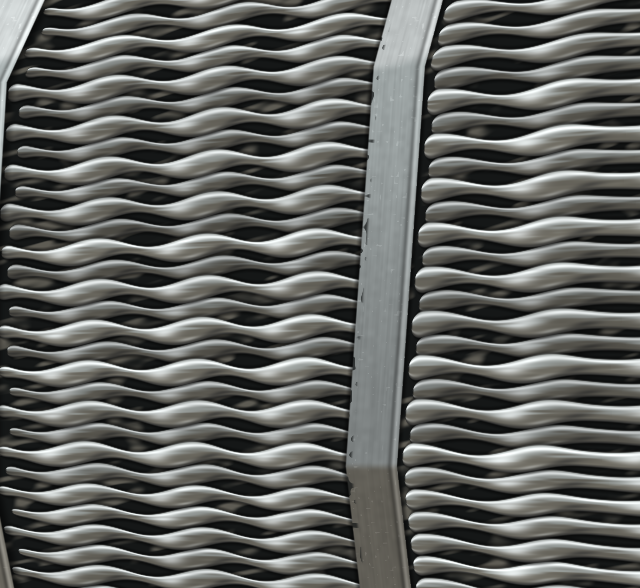
This texture is drawn by a WebGL 2 fragment shader. Its source:

```glsl
#version 300 es
precision highp float;
// Rows of twisted steel tubes held by slanted metal straps.
// Each row is a strip between two out-of-phase waves, shaded across its
// height; recessed even rows are painted first, raised odd rows over them.

uniform vec2 u_resolution;
out vec4 outColor;

const float TAU = 6.2831853;
const float ROWS = 27.0;
const float STRAP_WIDTH = 0.087;
const vec3 BLACK = vec3(0.09, 0.10, 0.10);
const vec3 SHADOW = vec3(0.21, 0.21, 0.205);
const vec3 WARM = vec3(0.41, 0.40, 0.365);
const vec3 STEEL = vec3(0.55, 0.57, 0.56);
const vec3 SHINE = vec3(0.95, 0.97, 0.97);

float hash(vec2 p) {
  return fract(sin(dot(p, vec2(127.1, 311.7))) * 43758.5453);
}

float noise(vec2 p) {
  vec2 i = floor(p), f = fract(p);
  f = f * f * (3.0 - 2.0 * f);
  return mix(mix(hash(i), hash(i + vec2(1, 0)), f.x),
             mix(hash(i + vec2(0, 1)), hash(i + vec2(1, 1)), f.x), f.y);
}

float bump(float x, float center, float width) {
  float d = (x - center) / width;
  return exp(-d * d);
}

// Left edge of the main strap and right edge of the corner strap, t going down
float strapEdge(float t) {
  return 0.588 + 0.07 * max(0.793 - t, 0.0) + 0.2 * max(0.113 - t, 0.0)
       + 0.116 * max(t - 0.793, 0.0);
}

float cornerEdge(float t) {
  return -0.01 + 0.06 * max(0.5 - t, 0.0) + 0.4 * max(0.14 - t, 0.0)
       + 0.2 * max(t - 0.83, 0.0);
}

// Metal tone at height v (0 bottom, 1 top) and twist phase u
vec3 tubeShade(float v, float u, float grain) {
  float f = fract(u);
  vec3 c = mix(SHADOW, WARM, smoothstep(0.0, 0.22, v));
  c = mix(c, STEEL, smoothstep(0.42, 0.72, v + 0.3 * (grain - 0.5)));
  c = mix(c, SHADOW, 0.7 * bump(f, 0.74, 0.12) * bump(v, 0.28 + 0.9 * (f - 0.74), 0.15));
  c = mix(c, SHINE, 0.7 * bump(f, 0.25, 0.13) * bump(v, 0.6, 0.25));
  c = mix(c, SHINE, 0.3 * bump(f, 0.48, 0.1) * bump(v, 0.17, 0.07));
  c = mix(c, SHINE, 0.95 * bump(v, 0.84, 0.1));
  return mix(c, SHADOW, 0.6 * smoothstep(0.94, 1.0, v));
}

// Flat strap: s across (0 to 1), t down
vec3 strapShade(float s, float t, float aa) {
  vec3 c = mix(vec3(0.61, 0.64, 0.64), vec3(0.49, 0.51, 0.51), smoothstep(0.1, 0.75, t));
  c = mix(vec3(0.74, 0.76, 0.76), c, smoothstep(0.105, 0.13, t + 0.02 * s));
  c = mix(c, vec3(0.38, 0.37, 0.34), smoothstep(0.785, 0.802, t));
  c *= 0.93 + 0.07 * noise(vec2(s * 30.0, t * 9.0)) + 0.06 * noise(vec2(s * 9.0, t * 90.0));
  c += 0.06 * smoothstep(0.86, 0.97, noise(vec2(s * 16.0, t * 170.0)));
  c *= 1.0 - 0.3 * bump(s, 0.86, 0.025 + aa);
  c += 0.12 * bump(s, 0.93, 0.03 + aa);
  // Dark pits along the worn left rim
  float pit = smoothstep(0.74, 0.84, noise(vec2(s * 9.0, t * 75.0)));
  return mix(c, BLACK, 0.75 * pit * (1.0 - smoothstep(0.06, 0.14, s)));
}

void main() {
  vec2 p = gl_FragCoord.xy / u_resolution.y;
  float px = 1.0 / u_resolution.y;
  float t = 1.0 - p.y;
  float edge = strapEdge(t), corner = cornerEdge(t);
  float a = p.x - edge, b = a - STRAP_WIDTH;
  bool right = b > 0.0;

  // Fan the rows slightly, rising at the top and falling at the bottom
  float row = (t - (0.155 * t - 0.11) * (p.x - 0.64)) * ROWS;
  float aa = px * ROWS;
  float layered = smoothstep(0.04, 0.16, t) * (1.0 - smoothstep(0.76, 0.84, t));

  // Dark interior with dim glints of the deeper tubes
  float glint = noise(vec2(p.x * 26.0, row * 3.0 + p.x * 20.0));
  vec3 color = mix(BLACK * 0.9, WARM * 0.9, smoothstep(0.55, 0.95, glint));

  for (int pass = 0; pass < 2; pass++) {
    for (int j = -1; j <= 1; j++) {
      float k = floor(row + 0.5) + float(j);
      if (int(mod(k, 2.0)) != pass) continue;
      float back = 1.0 - float(pass), depth = back * layered;
      float y = k - row, rnd = hash(vec2(k, right ? 7.0 : 3.0));

      // Twist phase, flattening of the waves, distance from the closed end
      float u = (right ? 0.45 + b / 0.23 : a / 0.184) - 0.09 * depth + 0.08 * (rnd - 0.5);
      float wave = right ? 1.0 - 0.65 * smoothstep(0.2, 0.35, b) : 1.0;
      float end = right ? b - 0.007 - 0.01 * depth : p.x - corner - 0.018 * back - 0.008 * rnd;
      float cap = sqrt(1.0 - pow(1.0 - clamp(end / 0.02, 0.0, 1.0), 2.0));

      float top = 0.42 + 0.26 * wave * cos(TAU * (u - 0.58));
      float bottom = -0.42 - 0.25 * wave * cos(TAU * (u - 0.36));
      float mid = 0.5 * (top + bottom);
      float h = max(0.5 * (top - bottom) * cap * mix(0.82, 1.0 - 0.15 * depth, layered), 0.001);
      float gap = abs(y - mid) - h;

      float grain = noise(vec2(p.x * 22.0, row * 9.0 + k * 5.0));
      vec3 metal = tubeShade(0.5 + 0.5 * (y - mid) / h, u, grain);
      metal *= (1.0 - 0.18 * depth) * (0.93 + 0.12 * rnd + 0.14 * (grain - 0.5));
      color *= mix(0.5, 1.0, smoothstep(0.0, 0.22, gap + 0.3 * (1.0 - cap)));
      color = mix(color, metal, smoothstep(aa, -aa, gap) * smoothstep(0.0, 0.004, end));
    }
  }

  // Straps with the shade they cast on the tubes
  float strapGap = max(-a, b);
  color *= mix(0.45, 1.0, smoothstep(0.0, 0.01, strapGap));
  color = mix(color, strapShade(a / STRAP_WIDTH, t, px / STRAP_WIDTH), smoothstep(px, -px, strapGap));
  float cornerGap = p.x - corner;
  color *= mix(0.45, 1.0, smoothstep(0.0, 0.02, cornerGap));
  vec3 cornerTone = strapShade(1.0 + cornerGap / STRAP_WIDTH, t, px / STRAP_WIDTH) * 1.12;
  color = mix(color, cornerTone, smoothstep(px, -px, cornerGap));
  outColor = vec4(color, 1.0);
}
```
